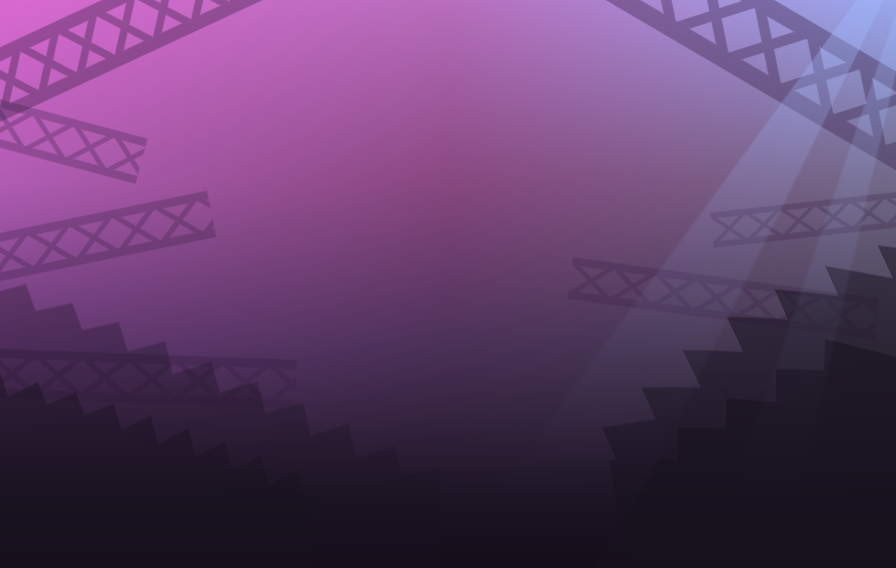
A Shadertoy shader for this background:

```glsl
// A dim festival stage: violet haze, lattice trusses, jagged bushes and spotlight beams.

// The canvas is 4.86 units high; this is one pixel in those units.
float pixelSize() { return 4.86 / iResolution.y; }

float cover(float dist) {
    return smoothstep(pixelSize(), -pixelSize(), dist);
}

float hash(float n) {
    return fract(sin(n * 127.1) * 43758.5453);
}

// Position along and across the line from a to b
vec2 lineFrame(vec2 p, vec2 a, vec2 b) {
    vec2 dir = normalize(b - a);
    return vec2(dot(p - a, dir), dot(p - a, vec2(-dir.y, dir.x)));
}

// Two rails joined by a row of crossed braces
float truss(vec2 p, vec2 a, vec2 b, float halfHeight, float rail, float cell) {
    vec2 q = lineFrame(p, a, b);
    float v = abs(q.y);
    float u = abs(fract(q.x / cell) * 2.0 - 1.0);
    float brace = abs(u - v / halfHeight) / length(vec2(2.0 / cell, 1.0 / halfHeight));
    brace = max(brace - rail * 0.6, v - halfHeight);
    float shape = min(brace, abs(v - halfHeight) - rail);
    float ends = max(-q.x, q.x - distance(a, b));
    return cover(max(shape, ends));
}

// Sawtooth outline along a line; "fall" is the part of each tooth that descends
float bush(vec2 p, vec2 a, vec2 b, float teeth, float depth, float fall, float bow) {
    vec2 q = lineFrame(p, a, b);
    float along = q.x / distance(a, b);
    float t = fract(along * teeth);
    float notch = min(t / fall, (1.0 - t) / (1.0 - fall));
    notch *= depth * (0.8 + 0.4 * hash(floor(along * teeth) + teeth));
    return 0.6 * (q.y + notch - bow * sin(3.1416 * clamp(along, 0.0, 1.0)));
}

// Blend of left, middle and right tones
vec3 across(float x, vec3 left, vec3 middle, vec3 right) {
    return x < 0.5 ? mix(left, middle, x * 2.0) : mix(middle, right, x * 2.0 - 1.0);
}

vec3 haze(vec2 p) {
    float x = p.x / 7.68;
    vec3 top = across(x, vec3(0.85, 0.41, 0.82), vec3(0.72, 0.43, 0.74), vec3(0.60, 0.66, 0.93));
    vec3 upper = across(x, vec3(0.69, 0.36, 0.70), vec3(0.53, 0.28, 0.50), vec3(0.44, 0.41, 0.53));
    vec3 lower = across(x, vec3(0.39, 0.22, 0.45), vec3(0.29, 0.19, 0.34), vec3(0.25, 0.23, 0.30));
    vec3 ground = vec3(0.11, 0.08, 0.14);
    vec3 color = mix(vec3(0.085, 0.05, 0.10), ground, clamp(p.y / 0.6, 0.0, 1.0));
    color = mix(color, lower, clamp((p.y - 0.6) / 1.3, 0.0, 1.0));
    color = mix(color, upper, clamp((p.y - 1.9) / 1.4, 0.0, 1.0));
    return mix(color, top, clamp((p.y - 3.3) / 1.56, 0.0, 1.0));
}

void mainImage(out vec4 fragColor, in vec2 fragCoord) {
    vec2 p = fragCoord * pixelSize();
    vec3 color = haze(p);

    // Trusses on the left, then on the right
    vec3 steel = vec3(0.22, 0.12, 0.27);
    color = mix(color, steel, 0.38 * truss(p, vec2(-0.4, 3.95), vec2(2.4, 5.25), 0.235, 0.055, 0.36));
    color = mix(color, steel, 0.30 * truss(p, vec2(-0.1, 3.83), vec2(1.21, 3.48), 0.165, 0.035, 0.36));
    color = mix(color, steel, 0.30 * truss(p, vec2(-0.1, 2.64), vec2(1.81, 3.03), 0.165, 0.037, 0.37));
    color = mix(color, steel, 0.38 * truss(p, vec2(-0.1, 1.67), vec2(2.53, 1.57), 0.17, 0.04, 0.40));
    color = mix(color, steel, 0.38 * truss(p, vec2(5.0, 5.39), vec2(8.0, 3.63), 0.29, 0.075, 0.52));
    color = mix(color, steel, 0.28 * truss(p, vec2(6.09, 2.89), vec2(7.9, 3.09), 0.125, 0.026, 0.30));
    color = mix(color, steel, 0.28 * truss(p, vec2(4.88, 2.48), vec2(7.5, 2.13), 0.145, 0.034, 0.36));
    color = mix(color, steel, 0.20 * truss(p, vec2(6.0, 1.53), vec2(7.9, 1.42), 0.14, 0.03, 0.36));

    // Bushes, back ones first
    vec3 shade = vec3(0.09, 0.065, 0.115);
    float leftBack = bush(p, vec2(0.22, 2.43), vec2(3.76, 0.86), 9.0, 0.22, 0.4, 0.04);
    color = mix(color, shade, 0.30 * cover(max(leftBack, p.x - 3.76)));
    float leftFront = bush(p, vec2(0.0, 1.68), vec2(2.55, 0.83), 8.0, 0.20, 0.4, 0.05);
    color = mix(color, shade, 0.42 * cover(max(leftFront, p.x - 2.7)));
    float rightBack = bush(p, vec2(5.15, 1.20), vec2(7.51, 2.76), 6.0, 0.34, 0.9, 0.2);
    float backSide = 5.15 + 0.2 * (1.2 - p.y) - p.x;
    color = mix(color, shade, 0.50 * cover(max(rightBack, backSide)));
    float rightFront = bush(p, vec2(5.8, 1.20), vec2(7.06, 1.96), 3.0, 0.25, 0.7, 0.0);
    float frontSide = 5.8 - 0.6 * (1.2 - p.y) - p.x;
    float frontTop = p.y - 1.96 + 0.25 * max(p.x - 7.06, 0.0);
    color = mix(color, shade, 0.55 * cover(max(max(rightFront, frontSide), frontTop)));

    // Spotlight beams fan out from beyond the top right corner
    float slope = (8.03 - p.x) / (5.82 - p.y);
    float soft = 0.008;
    float wide = smoothstep(0.49 - soft, 0.49 + soft, slope) * smoothstep(0.73 + soft, 0.73 - soft, slope);
    float thin = smoothstep(0.23 - soft, 0.23 + soft, slope) * smoothstep(0.34 + soft, 0.34 - soft, slope);
    float fade = pow(clamp((p.y - 0.3) / 4.56, 0.0, 1.0), 2.2);
    color = mix(color, vec3(0.63, 0.73, 1.0), fade * (0.42 * wide + 0.36 * thin));

    fragColor = vec4(color, 1.0);
}
```
